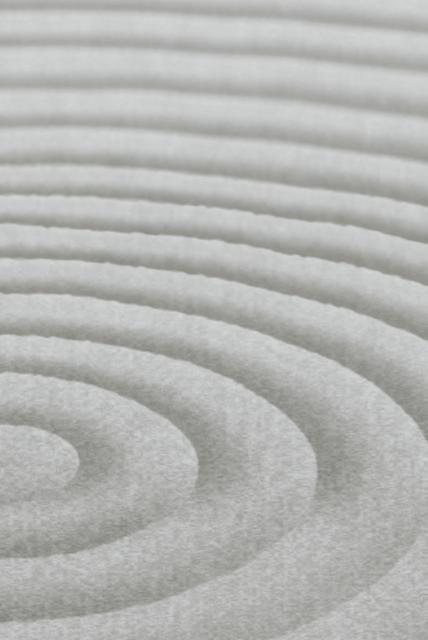
Write a Shadertoy shader that draws this texture.

```glsl
// Soft plush fabric quilted into concentric ridges, seen at a low angle.
// Nested half-ellipses are painted from the far rim to the centre; each ridge is
// shaded by its position between two seams, then covered with woven grain.

const float SEAM_TOP[13] = float[13](0.658, 0.582, 0.522, 0.458, 0.404, 0.352,
    0.305, 0.258, 0.199, 0.139, 0.074, 0.016, -0.045);

float hash(vec2 p) {
    return fract(sin(dot(p, vec2(127.1, 311.7))) * 43758.5453);
}

float noise(vec2 p) {
    vec2 i = floor(p), f = fract(p);
    f = f * f * (3.0 - 2.0 * f);
    return mix(mix(hash(i), hash(i + vec2(1, 0)), f.x),
               mix(hash(i + vec2(0, 1)), hash(i + vec2(1, 1)), f.x), f.y);
}

// Height of a seam's widest point, measured down from the top
float seamMiddle(int k) {
    return 0.724 + 0.008 * float(k);
}

// Approximate signed distance to seam k, negative inside
float seamDistance(vec2 p, int k) {
    float n = float(k);
    vec2 q = p - vec2(-0.026, seamMiddle(k));
    float upper = seamMiddle(k) - SEAM_TOP[k];
    float lower = 0.0635 + 0.078 * n + 0.003 * n * n;
    vec2 radii = vec2(0.150 + 0.186 * n, q.y < 0.0 ? upper : lower);
    float r = length(q / radii);
    return (r - 1.0) * r / max(length(q / (radii * radii)), 0.001);
}

// Brightness across a ridge: t is 0 at its outer seam and 1 at its inner seam
float ridgeShade(float t, vec2 p, int k) {
    float far = 1.0 - smoothstep(0.1, 0.42, p.y);
    float crest = mix(0.775, 0.805, far) - 0.05 * smoothstep(0.5, 0.75, p.y);
    float groove = mix(0.575, 0.645, far);
    float start = mix(0.42, 0.30, smoothstep(0.0, 0.6, p.x));
    float back = mix(crest, groove, smoothstep(start, 0.93, t));
    back += 0.025 * (1.0 - smoothstep(0.0, 0.3, t));
    back += 0.035 * far * smoothstep(0.9, 1.0, t);

    // The near side falls into shadow towards its outer seam
    float shadow = mix(0.575, 0.655, smoothstep(0.05, 0.5, p.x));
    float front = mix(0.725, shadow, smoothstep(0.2, 0.95, 1.0 - t));
    float side = smoothstep(-0.02, 0.10, p.y - seamMiddle(k));
    return mix(back, front, side);
}

void mainImage(out vec4 fragColor, in vec2 fragCoord) {
    vec2 p = vec2(fragCoord.x, iResolution.y - fragCoord.y) / iResolution.y;
    float focus = smoothstep(0.12, 0.36, p.y);

    // Uneven stitching and fuzzy pile along the seams
    vec2 w = p;
    w.y += 0.006 * (noise(p * vec2(9.0, 14.0)) - 0.5);
    w.y += 0.0035 * focus * (noise(p * vec2(95.0, 110.0)) - 0.5);

    // Ridges, painted from the outside in
    float soft = mix(0.011, 0.0022, focus) + 0.5 / iResolution.y;
    float light = 0.77;
    for (int k = 12; k >= 0; k--) {
        float outer = seamDistance(w, k);
        float inner = k > 0 ? max(seamDistance(w, k - 1), 0.0) : 0.06;
        float depth = max(-outer, 0.0);
        float t = depth / max(depth + inner, 0.0001);
        light = mix(light, ridgeShade(t, p, k), 1.0 - smoothstep(-soft, soft, outer));
    }

    // Broad mottling, brushed pile and fine weave, crisper when closer
    float near = smoothstep(0.3, 0.8, p.y);
    vec2 g = p + 0.004 * vec2(noise(p * 60.0), noise(p * 60.0 + 17.0));
    light += 0.022 * (noise(p * vec2(45.0, 32.0)) - 0.5);
    light += 0.028 * (noise(g * vec2(130.0, 75.0)) - 0.5) * (0.5 + 0.5 * focus);
    light += mix(0.012, 0.085, near) * (noise(g * vec2(145.0, 250.0)) - 0.5);
    light += mix(0.010, 0.065, near) * (noise(g * vec2(310.0, 400.0) + 5.0) - 0.5);

    // Pale grey dye, slightly warmer in the shadows
    vec3 tint = mix(vec3(0.003, 0.002, -0.016), vec3(-0.003, 0.004, 0.001),
                    smoothstep(0.58, 0.78, light));
    fragColor = vec4(light + tint, 1.0);
}
```
